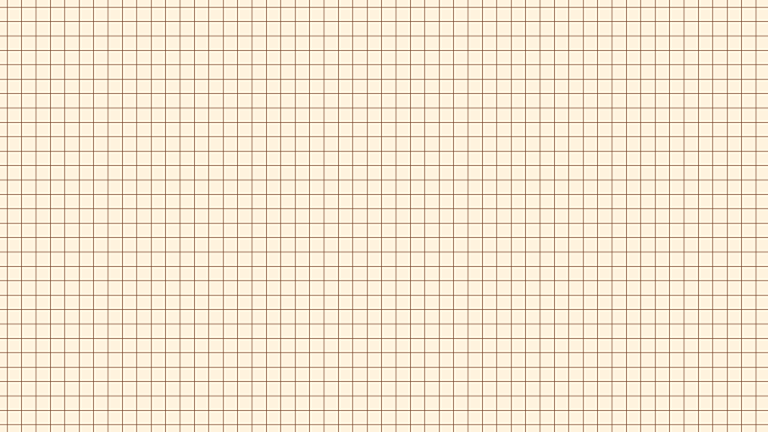
Write a Shadertoy shader that draws this pattern.

```glsl
// Fine brown square grid on warm cream paper, thirty cells high.

const float CELLS_DOWN = 30.0;
const float LINE_WIDTH = 0.043;  // in cells
const vec3 PAPER = vec3(1.0, 0.952, 0.870);
const vec3 RIM   = vec3(1.0, 0.990, 0.910);
const vec3 INK   = vec3(0.45, 0.25, 0.15);

// Distance along each axis to the nearest line, which runs mid-cell.
vec2 lineDistance(vec2 cell) {
    return abs(fract(cell) - 0.5);
}

// Share of a pixel-wide box covered by a line of the given width.
vec2 lineCoverage(vec2 dist, float width, float pixel) {
    vec2 right = min(dist + 0.5 * pixel, vec2(0.5 * width));
    vec2 left = max(dist - 0.5 * pixel, vec2(-0.5 * width));
    return clamp((right - left) / pixel, 0.0, 1.0);
}

// Soft band between two distances from a line.
vec2 band(vec2 dist, float inner, float outer, float blur) {
    return smoothstep(inner - blur, inner + blur, dist)
         * (1.0 - smoothstep(outer - blur, outer + blur, dist));
}

// Union of the horizontal and vertical parts.
float unite(vec2 mask) {
    return 1.0 - (1.0 - mask.x) * (1.0 - mask.y);
}

void mainImage(out vec4 fragColor, in vec2 fragCoord) {
    float pixel = CELLS_DOWN / iResolution.y;
    vec2 dist = lineDistance(fragCoord * pixel);

    // Paper, with a faint pale rim beside each line
    vec3 color = mix(PAPER, RIM, unite(band(dist, 0.11, 0.17, 0.02)));

    // Ruled ink, denser where lines cross
    color = mix(color, INK, unite(lineCoverage(dist, LINE_WIDTH, pixel)));

    fragColor = vec4(color, 1.0);
}
```
